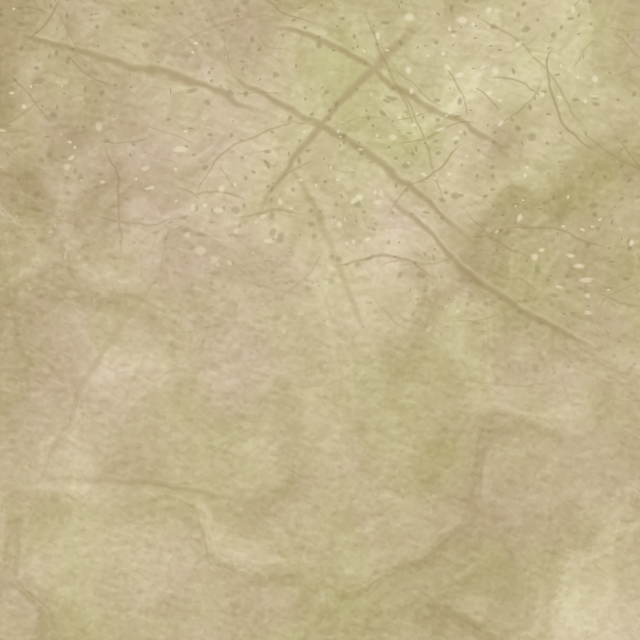
Give the GLSL for this texture, as a Shadertoy shader.

```glsl
const vec3 UMBER = vec3(0.665, 0.600, 0.440);
const vec3 CREAM = vec3(0.870, 0.825, 0.695);
const vec3 VEIN_BROWN = vec3(0.620, 0.545, 0.385);
const vec3 SPECK_DARK = vec3(0.560, 0.510, 0.370);
const vec3 SPECK_LIGHT = vec3(0.930, 0.890, 0.770);
const vec3 OLIVE_SHIFT = vec3(-0.020, 0.012, -0.050);

vec3 hash3(vec2 p) {
    vec3 q = fract(p.xyx * vec3(0.1031, 0.1030, 0.0973));
    q += dot(q, q.yxz + 33.33);
    return fract((q.xxy + q.yzz) * q.zyx);
}

// Smooth cellular noise: random cell values blended by distance
float cells(vec2 p) {
    vec2 id = floor(p);
    float sum = 0.0, total = 0.0;
    for (int y = -1; y <= 1; y++)
    for (int x = -1; x <= 1; x++) {
        vec2 c = id + vec2(x, y);
        vec3 h = hash3(c);
        vec2 d = p - c - h.xy;
        float w = exp(-6.0 * dot(d, d));
        sum += w * h.z;
        total += w;
    }
    return sum / total;
}

float mottle(vec2 p, float gain) {
    float sum = 0.0, amp = 1.0, total = 0.0;
    for (int i = 0; i < 5; i++) {
        sum += amp * cells(p);
        total += amp;
        amp *= gain;
        p = mat2(1.6, 1.2, -1.2, 1.6) * p + 17.3;
    }
    return sum / total - 0.5;
}

float blob(vec2 p, vec2 center, vec2 radius) {
    vec2 d = (p - center) / radius;
    return exp(-dot(d, d));
}

// Bowed line from a to b, thin and faded at both ends
float strand(vec2 p, vec2 a, vec2 b, float bend, float width, float soft) {
    vec2 d = b - a;
    float t = clamp(dot(p - a, d) / dot(d, d), 0.0, 1.0);
    vec2 onCurve = a + d * t + vec2(-d.y, d.x) * bend * 4.0 * t * (1.0 - t);
    float w = width * (0.4 + 0.6 * sin(3.14159 * t));
    float fade = smoothstep(0.0, 0.15, t) * smoothstep(1.0, 0.8, t);
    return fade * (1.0 - smoothstep(w * 0.2, w + soft, distance(p, onCurve)));
}

// Random hairline cracks, one per grid cell
float hairlines(vec2 p, float scale, float width, float soft) {
    vec2 q = p * scale, id = floor(q);
    float lines = 0.0;
    for (int y = -1; y <= 1; y++)
    for (int x = -1; x <= 1; x++) {
        vec2 c = id + vec2(x, y);
        vec3 h = hash3(c + scale), k = hash3(c - 41.0);
        float angle = mix(-1.4, 0.9, h.z);
        vec2 arm = vec2(cos(angle), sin(angle)) * mix(0.3, 0.85, k.x);
        vec2 mid = c + h.xy;
        float line = strand(q, mid - arm, mid + arm, (k.y - 0.5) * 0.3, width * scale, soft * scale);
        lines = max(lines, line * k.z);
    }
    return lines;
}

// Uneven flecks kept only in a share of the cells
float flecks(vec2 p, float scale, float share, float soft) {
    vec2 q = p * scale, id = floor(q);
    float mask = 0.0;
    for (int y = -1; y <= 1; y++)
    for (int x = -1; x <= 1; x++) {
        vec2 c = id + vec2(x, y);
        vec3 h = hash3(c + scale * 3.0), k = hash3(c + 91.0);
        vec2 d = (q - c - h.xy) * vec2(mix(0.6, 1.5, k.x), mix(0.8, 1.6, k.y));
        float r = mix(0.12, 0.42, k.z * k.z);
        mask = max(mask, step(h.z, share) * (1.0 - smoothstep(r * 0.4, r + soft * scale, length(d))));
    }
    return mask;
}

// Broad veins: start and end of each, with a shared gentle bow
vec2 broadVeins(vec2 p, float soft) {
    vec4 ends[8] = vec4[8](
        vec4(0.00, 0.95, 0.43, 0.82), vec4(0.33, 0.90, 0.76, 0.61),
        vec4(0.60, 0.70, 0.97, 0.44), vec4(0.39, 0.66, 0.67, 0.98),
        vec4(0.40, 0.97, 0.82, 0.74), vec4(0.28, 0.61, 0.06, 0.22),
        vec4(0.45, 0.76, 0.57, 0.47), vec4(0.06, 0.25, 0.40, 0.22));
    vec2 result = vec2(0.0);
    for (int i = 0; i < 8; i++) {
        vec4 e = ends[i];
        float bow = 0.05 * sin(float(i) * 2.1 + 0.4);
        float strength = i < 5 ? 1.0 : 0.5;
        vec2 lit = p + vec2(-0.004, -0.005);
        result.x = max(result.x, strength * strand(p, e.xy, e.zw, bow, 0.006, soft + 0.002));
        result.y = max(result.y, strength * strand(lit, e.xy, e.zw, bow, 0.003, soft + 0.002));
    }
    return result;
}

void mainImage(out vec4 fragColor, in vec2 fragCoord) {
    vec2 p = fragCoord / iResolution.y;
    float soft = 1.0 / iResolution.y;
    vec2 wobble = vec2(cells(p * 9.0), cells(p * 9.0 + 50.0)) - 0.5;
    vec2 ripple = vec2(cells(p * 38.0), cells(p * 38.0 + 70.0)) - 0.5;
    vec2 warped = p + 0.022 * wobble + 0.006 * ripple;

    // Broad pale and brown regions
    float pale = 0.20 * blob(p, vec2(0.55, 0.73), vec2(0.28, 0.16)) + 0.16 * blob(p, vec2(0.88, 0.87), vec2(0.24, 0.14))
        + 0.20 * blob(p, vec2(0.10, 0.14), vec2(0.20, 0.09)) + 0.32 * blob(p, vec2(0.94, 0.03), vec2(0.13, 0.06));
    float brown = blob(p, vec2(0.10, 0.70), vec2(0.26, 0.15));
    float busy = smoothstep(0.50, 0.88, p.y + 0.25 * p.x);

    // Cloudy mottling, fine grain and embossed relief
    float clouds = mottle(warped * 4.0 + wobble * 0.8, 0.68);
    float grain = cells(p * 150.0) - 0.5;
    vec2 combed = mat2(0.9, 0.45, -0.45, 0.9) * p * vec2(75.0, 120.0);
    float relief = cells(combed) - cells(combed + vec2(0.3, -0.4));
    float tone = 0.39 + pale - 0.17 * brown + 1.35 * clouds + 0.17 * grain + 0.20 * relief;
    vec3 color = mix(UMBER, CREAM, clamp(tone, -0.1, 1.1));

    // Olive and rosy tints
    float tint = 2.2 * mottle(p * 5.0 + 31.0, 0.6) + 0.15 - 0.5 * brown;
    color += OLIVE_SHIFT * clamp(tint, -0.6, 0.8);

    // Veins and cracks
    vec2 veins = broadVeins(warped, soft);
    color = mix(color, CREAM, 0.25 * veins.y);
    color = mix(color, VEIN_BROWN, 0.50 * veins.x);
    float cracks = max(hairlines(warped, 6.0, 0.0022, soft), 0.8 * hairlines(warped, 13.0, 0.0014, soft));
    color = mix(color, VEIN_BROWN, cracks * mix(0.12, 0.55, busy));

    // Scattered flecks
    float dark = flecks(warped, 65.0, 0.22, soft);
    float bright = flecks(warped + 0.3, 58.0, 0.16, soft) * smoothstep(0.42, 0.60, cells(p * 11.0 + 9.0));
    color = mix(color, SPECK_DARK, dark * mix(0.12, 0.42, busy));
    color = mix(color, SPECK_LIGHT, bright * mix(0.15, 0.65, busy));

    fragColor = vec4(clamp(color, 0.0, 1.0), 1.0);
}
```
